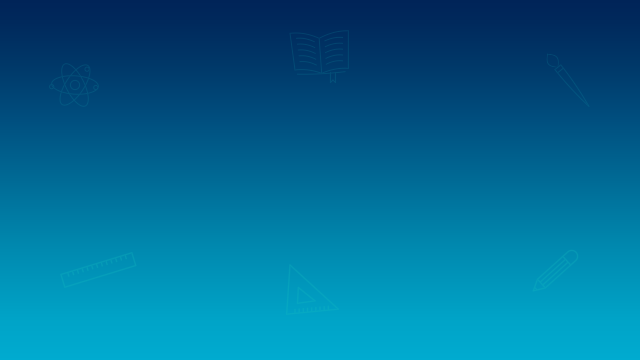
Give the GLSL for this background, as a Shadertoy shader.

```glsl
// Deep navy to cyan vertical gradient with six faint outlined school icons.

const float GRID = 432.0; // design units per canvas height, y pointing down
const vec3 INK = vec3(0.08, 0.74, 0.75);

float segment(vec2 p, vec2 a, vec2 b) {
    vec2 pa = p - a, ba = b - a;
    return length(pa - ba * clamp(dot(pa, ba) / dot(ba, ba), 0.0, 1.0));
}

// Segment bowed upward by a parabola of the given height
float bowed(vec2 p, vec2 a, vec2 b, float height) {
    float t = clamp((p.x - a.x) / (b.x - a.x), 0.0, 1.0);
    p.y += height * 4.0 * t * (1.0 - t);
    return segment(p, a, b);
}

float ring(vec2 p, vec2 c, float r) { return abs(length(p - c) - r); }

float ellipseLine(vec2 p, vec2 r) {
    float k = length(p / r);
    return abs(k * (k - 1.0)) / max(length(p / (r * r)), 1e-4);
}

float triangleLine(vec2 p, vec2 a, vec2 b, vec2 c) {
    return min(segment(p, a, b), min(segment(p, b, c), segment(p, c, a)));
}

// Frame with x along the given direction
vec2 toLocal(vec2 p, vec2 origin, vec2 dir) {
    dir = normalize(dir);
    p -= origin;
    return vec2(dot(p, dir), dot(p, vec2(-dir.y, dir.x)));
}

float atom(vec2 p) {
    float d = ring(p, vec2(0.0), 5.5);
    for (int i = 0; i < 3; i++) {
        float a = 0.06 + float(i) * 1.0472;
        d = min(d, ellipseLine(toLocal(p, vec2(0.0), vec2(cos(a), sin(a))), vec2(28.0, 11.0)));
    }
    d = min(d, ring(p, vec2(-28.0, 2.0), 2.5));
    d = min(d, ring(p, vec2(14.5, -19.0), 2.5));
    return min(d, ring(p, vec2(25.0, 3.0), 2.5));
}

float book(vec2 p) {
    vec2 top = vec2(0.0, 0.0), foot = vec2(3.0, 42.0);
    vec2 topL = vec2(-35.0, -6.0), topR = vec2(35.0, -9.0);
    vec2 footL = vec2(-29.0, 38.0), footR = vec2(35.0, 36.0);
    float d = min(bowed(p, topL, top, 2.5), bowed(p, top, topR, 2.5));
    d = min(d, min(bowed(p, footL, foot, 2.0), bowed(p, foot, footR, 2.0)));
    d = min(d, min(segment(p, topL, footL), segment(p, topR, footR)));
    d = min(d, segment(p, top, foot));
    d = min(d, bowed(p, vec2(-26.0, 43.0), vec2(31.0, 40.0), -1.0));
    // Rows of writing
    for (int i = 0; i < 5; i++) {
        float s = float(i), y = 7.0 * s;
        d = min(d, bowed(p, vec2(-27.0 + s, y), vec2(-6.0 + s * 0.6, y + 4.0), 1.5));
        d = min(d, bowed(p, vec2(7.0 + s * 0.4, y + 3.0), vec2(28.0, y - 1.0), 1.5));
    }
    // Bookmark
    vec2 q = vec2(abs(p.x - 16.5), p.y);
    d = min(d, segment(q, vec2(3.0, 41.0), vec2(3.0, 53.0)));
    return min(d, segment(q, vec2(3.0, 53.0), vec2(0.0, 50.0)));
}

float brush(vec2 q) {
    q.y = abs(q.y);
    float u = clamp((q.x - 20.0) / 60.0, 0.0, 1.0);
    float bristles = 6.5 * sin(3.14159 * clamp(q.x / 20.0, 0.0, 1.0));
    float width = q.x < 20.0 ? bristles : 4.5 * (1.0 - u * u);
    float beyond = max(0.0, max(-q.x, q.x - 80.0));
    float d = length(vec2(q.y - width, beyond));
    d = min(d, segment(q, vec2(20.0, 0.0), vec2(20.0, 4.5)));
    return min(d, segment(q, vec2(25.0, 0.0), vec2(25.0, 4.4)));
}

float ruler(vec2 q) {
    vec2 b = abs(q) - vec2(44.5, 8.0);
    float d = abs(length(max(b, 0.0)) + min(max(b.x, b.y), 0.0));
    float x = clamp(round(q.x / 6.0), -6.0, 6.0) * 6.0;
    return min(d, segment(q, vec2(x, -8.0), vec2(x, -3.5)));
}

float setSquare(vec2 p) {
    float d = triangleLine(p, vec2(4.0, -59.0), vec2(62.0, -6.0), vec2(0.0));
    d = min(d, triangleLine(p, vec2(14.0, -32.0), vec2(34.0, -16.0), vec2(13.0, -13.0)));
    float x = clamp(round(p.x / 5.0), 2.0, 10.0) * 5.0;
    return min(d, segment(p, vec2(x, -x * 0.097), vec2(x, -x * 0.097 - 4.5)));
}

float pencil(vec2 q) {
    q.y = abs(q.y);
    float d = segment(q, vec2(0.0), vec2(13.0, 7.0));
    d = min(d, segment(q, vec2(13.0, 7.0), vec2(62.0, 7.0)));
    d = min(d, segment(q, vec2(13.0, 2.3), vec2(54.0, 2.3)));
    d = min(d, segment(q, vec2(13.0, 0.0), vec2(13.0, 7.0)));
    d = min(d, segment(q, vec2(54.0, 0.0), vec2(54.0, 7.0)));
    d = min(d, segment(q, vec2(4.0, 0.0), vec2(4.0, 2.0)));
    return q.x > 62.0 ? min(d, ring(q, vec2(62.0, 0.0), 7.0)) : d;
}

// Sky colour by depth below the top edge; stops hold (green, blue, depth)
vec3 gradient(float depth) {
    vec3 stops[8] = vec3[8](vec3(0.14, 0.345, 0.0), vec3(0.16, 0.36, 0.06),
        vec3(0.22, 0.41, 0.18), vec3(0.30, 0.49, 0.32), vec3(0.41, 0.58, 0.49),
        vec3(0.53, 0.68, 0.675), vec3(0.64, 0.78, 0.885), vec3(0.67, 0.815, 1.0));
    vec2 c = stops[0].xy;
    for (int i = 1; i < 8; i++)
        c = mix(c, stops[i].xy, clamp((depth - stops[i-1].z) / (stops[i].z - stops[i-1].z), 0.0, 1.0));
    return vec3(0.0, c);
}

void mainImage(out vec4 fragColor, in vec2 fragCoord) {
    float unit = GRID / iResolution.y;
    vec2 p = vec2(fragCoord.x - 0.5 * iResolution.x, iResolution.y - fragCoord.y) * unit + vec2(384.0, 0.0);

    // Icons along the top, then along the bottom
    float upper = min(atom(p - vec2(90.0, 102.0)), book(p - vec2(383.0, 46.0)));
    upper = min(upper, brush(toLocal(p, vec2(657.0, 65.0), vec2(50.0, 63.0))));
    float lower = min(ruler(toLocal(p, vec2(118.0, 324.0), vec2(85.0, -26.0))), setSquare(p - vec2(344.0, 377.0)));
    lower = min(lower, pencil(toLocal(p, vec2(640.0, 349.0), vec2(50.0, -45.0))));

    float soft = 0.75 * unit;
    float ink = 0.16 * (1.0 - smoothstep(0.5 - soft, 0.5 + soft, upper));
    ink += 0.28 * (1.0 - smoothstep(0.8 - soft, 0.8 + soft, lower));
    fragColor = vec4(mix(gradient(p.y / GRID), INK, ink), 1.0);
}
```
